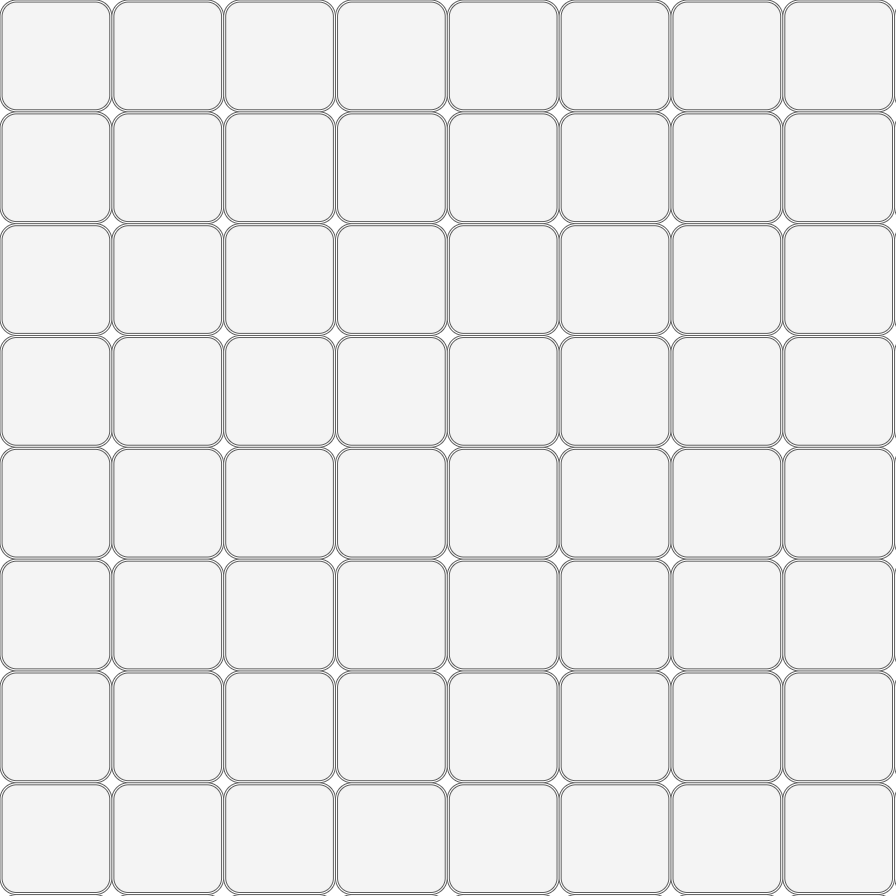
Write a WebGL 2 fragment shader that draws this pattern.

```glsl
#version 300 es
precision highp float;
// A square grid of pale rounded tiles on white, each edged by a double line.
// One rounded-box distance per cell gives the tile face, the white rim and
// both thin outlines, each filtered over the width of a pixel.

#define TILES 8.0128        // repeats across and down, from the upper left
#define CORNER 0.148        // outer corner radius, in tiles
#define RIM 0.0185          // distance from outer to inner outline, in tiles
#define LINE_WIDTH 0.0088   // outline width, in tiles
#define FACE_COLOR vec3(0.957)
#define GAP_COLOR vec3(1.0)
#define LINE_COLOR vec3(0.36)

uniform vec2 u_resolution;
out vec4 fragColor;

// Signed distance to a rounded square, negative inside
float roundedSquare(vec2 p, float halfSize, float radius) {
    vec2 q = abs(p) - halfSize + radius;
    return length(max(q, 0.0)) + min(max(q.x, q.y), 0.0) - radius;
}

// Share of a pixel that lies inside the edge at distance d
float coverage(float d, float pixel) {
    return clamp(0.5 - d / pixel, 0.0, 1.0);
}

// Share of a pixel covered by a line centred on d = 0
float outline(float d, float pixel) {
    float halfWidth = 0.5 * LINE_WIDTH;
    return coverage(d - halfWidth, pixel) - coverage(d + halfWidth, pixel);
}

void main() {
    // Cell coordinates, counted from the upper left, centred on each tile
    float scale = TILES / min(u_resolution.x, u_resolution.y);
    vec2 fromTopLeft = vec2(gl_FragCoord.x, u_resolution.y - gl_FragCoord.y);
    vec2 cell = fract(fromTopLeft * scale) - 0.5;

    float outer = roundedSquare(cell, 0.5, CORNER);
    float inner = outer + RIM;

    // Face over the white ground, then both outlines
    vec3 color = mix(GAP_COLOR, FACE_COLOR, coverage(inner, scale));
    float ink = outline(outer, scale) + outline(inner, scale);
    color = mix(color, LINE_COLOR, min(ink, 1.0));

    fragColor = vec4(color, 1.0);
}
```
